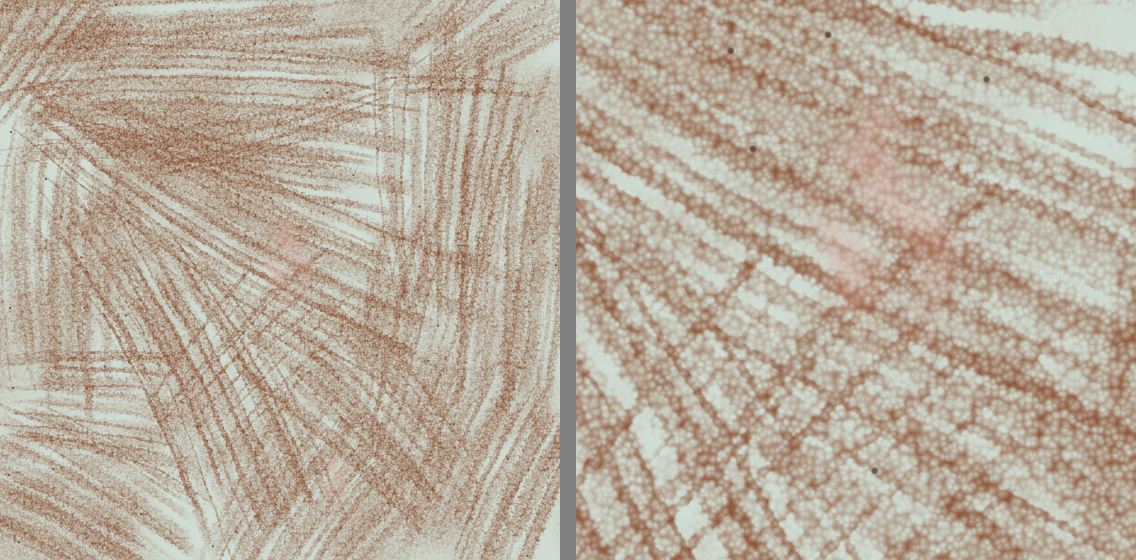
Left, the full canvas; right, a detail of the centre.
Reproduce this texture procedurally as a three.js fragment shader.

```glsl
// Brown crayon scribbles on pale paper: overlapping patches of hatching,
// each a film of broad faint strokes under thin dark ones, rubbed onto
// a cellular paper tooth, with a few pink smears and dark crumbs.
varying vec2 vUv;

const vec3 PAPER = vec3(0.815, 0.865, 0.83);
const vec3 CRAYON = vec3(0.60, 0.42, 0.315);
const vec3 PINK = vec3(0.86, 0.66, 0.62);
const vec3 CRUMB = vec3(0.30, 0.20, 0.16);
const float BROAD_SPACING = 0.024;
const float BROAD_THICKNESS = 0.42;
const float LINE_SPACING = 0.021;
const float LINE_THICKNESS = 0.17;
const float FILM_STRENGTH = 0.36;
const float LINE_STRENGTH = 0.50;
const float GRAIN_CONTRAST = 2.6;
const float TOOTH_SCALE = 230.0;

vec2 page;         // canvas position bent by the wobble of the hand
float grain;       // paper tooth, centred on zero
float bare = 1.0;  // share of paper still uncovered

vec4 hash4(vec2 p) {
  vec4 h = fract(p.xyxy * vec4(0.1031, 0.1030, 0.0973, 0.1099));
  h += dot(h, h.wzxy + 33.33);
  return fract((h.xxyz + h.yzzw) * h.zywx);
}

// Distance to the nearest scattered point
float cellular(vec2 p) {
  vec2 cell = floor(p), f = p - cell;
  float nearest = 2.0;
  for (int y = -1; y <= 1; y++)
    for (int x = -1; x <= 1; x++) {
      vec2 o = vec2(float(x), float(y));
      vec2 d = o + hash4(cell + o).xy - f;
      nearest = min(nearest, dot(d, d));
    }
  return sqrt(nearest);
}

// Slow cloud of layered sines, from 0 to 1
float cloud(vec2 p) {
  float s = sin(p.x * 9.0 + 2.0 * sin(p.y * 7.0)) + sin(p.y * 13.0 + 2.0 * sin(p.x * 11.0 + 1.0));
  return 0.5 + 0.18 * s + 0.14 * sin(p.x * 31.0 - p.y * 23.0 + 3.0 * sin(p.y * 17.0));
}

// Paper left bare by one set of roughly parallel strokes along x
float strokes(vec2 q, vec2 size, float spacing, float thickness, float load, float seed) {
  float row = q.y / spacing, lane = floor(row), left = 1.0;
  for (int i = -2; i <= 2; i++) {
    float id = lane + float(i);
    vec4 r = hash4(vec2(id + 50.0, seed));
    float middle = id + 0.5 + 0.6 * (r.x - 0.5) + 1.1 * (r.y - 0.5) * q.x / size.x;
    float away = abs(row - middle) / (thickness * (0.5 + r.z));
    float body = 1.0 - smoothstep(0.5, 1.25, away - grain * 0.9);
    float shift = size.x * 0.35 * (fract(r.w * 7.3) - 0.5);
    float reach = size.x * (0.62 + 0.45 * r.w);
    float ends = smoothstep(0.0, 0.04, reach - abs(q.x - shift));
    float inside = step(abs(id + 0.5) * spacing, size.y);
    float pressure = (0.5 + 0.75 * fract(r.z * 9.1)) * (0.87 + 0.13 * sin(q.x * 43.0 + r.x * 30.0));
    left *= 1.0 - min(0.9, load * body * ends * inside * pressure);
  }
  return left;
}

// One patch of hatching; fan spreads its strokes towards +x
void hatch(vec2 centre, vec2 size, float angle, float fan, float film, float line) {
  vec2 d = page - centre;
  float c = cos(angle), s = sin(angle);
  vec2 q = vec2(c * d.x + s * d.y, c * d.y - s * d.x);
  if (abs(q.x) > 1.3 * size.x) return;
  float seed = floor(dot(centre, vec2(371.0, 913.0)));
  q.y += 0.6 * (hash4(vec2(seed, 5.0)).x - 0.5) * q.x * q.x;
  q.y /= 1.0 + fan * q.x / size.x;
  if (abs(q.y) > size.y + 0.06) return;
  bare *= strokes(q, size, BROAD_SPACING, BROAD_THICKNESS, film * FILM_STRENGTH, seed);
  bare *= strokes(q, size, LINE_SPACING, LINE_THICKNESS, line * LINE_STRENGTH, seed + 17.0);
}

// Soft upright smear
float smear(vec2 centre, vec2 size) {
  vec2 d = (page - centre) / size;
  float streak = 0.55 + 0.45 * sin(d.x * 5.0 + d.y * 2.0 + 1.5 * sin(d.y * 4.0));
  return streak * (1.0 - smoothstep(0.6, 1.1, length(d)));
}

void main() {
  page = vUv + 0.005 * sin(vUv.yx * vec2(11.0, 9.0) + vec2(1.0, 4.0)) + 0.0012 * sin(vUv.yx * vec2(57.0, 49.0));
  grain = 0.6 * cellular(vUv * TOOTH_SCALE) + 0.4 * cellular(vUv * TOOTH_SCALE * 0.47 + 40.0) - 0.47;

  // Rubbed base tone
  bare = 1.0 - 0.32 * smoothstep(0.25, 0.85, cloud(vUv));

  // Upper sweep and its crossings
  hatch(vec2(0.37, 0.83), vec2(0.38, 0.13), -0.03, 0.10, 1.0, 1.0);
  hatch(vec2(0.45, 0.76), vec2(0.27, 0.05), 0.24, -0.35, 0.6, 1.1);
  hatch(vec2(0.36, 0.73), vec2(0.32, 0.04), -0.22, 0.35, 0.6, 1.1);
  hatch(vec2(0.38, 0.97), vec2(0.33, 0.06), 0.08, 0.0, 1.3, 0.7);
  hatch(vec2(0.06, 0.91), vec2(0.16, 0.11), 0.95, 0.2, 1.1, 1.0);
  hatch(vec2(0.84, 0.95), vec2(0.17, 0.09), 0.65, 0.3, 0.9, 0.8);
  // Long diagonal and left uprights
  hatch(vec2(0.44, 0.57), vec2(0.42, 0.13), -0.52, 0.25, 1.1, 1.0);
  hatch(vec2(0.08, 0.53), vec2(0.25, 0.11), 1.56, 0.1, 1.0, 0.5);
  hatch(vec2(0.23, 0.49), vec2(0.21, 0.09), -1.05, -0.2, 0.8, 0.9);
  // Right uprights, narrowing downwards
  hatch(vec2(0.80, 0.68), vec2(0.26, 0.12), 1.50, 0.40, 1.0, 1.1);
  hatch(vec2(0.92, 0.50), vec2(0.30, 0.10), 1.45, 0.1, 1.0, 0.7);
  hatch(vec2(0.73, 0.39), vec2(0.27, 0.09), 1.33, 0.2, 0.9, 0.7);
  hatch(vec2(0.82, 0.84), vec2(0.15, 0.025), -0.01, 0.0, 0.5, 1.4);
  // Lower crosshatch
  hatch(vec2(0.38, 0.30), vec2(0.31, 0.13), -1.10, 0.1, 1.0, 1.2);
  hatch(vec2(0.44, 0.37), vec2(0.24, 0.11), 0.80, 0.2, 0.3, 1.0);
  hatch(vec2(0.67, 0.26), vec2(0.25, 0.10), -0.82, -0.2, 0.9, 1.0);
  hatch(vec2(0.17, 0.28), vec2(0.17, 0.10), -0.06, 0.2, 1.0, 1.0);
  hatch(vec2(0.15, 0.10), vec2(0.24, 0.13), -0.50, 0.0, 1.2, 0.7);
  hatch(vec2(0.55, 0.09), vec2(0.21, 0.14), 0.95, 0.2, 1.1, 0.7);
  hatch(vec2(0.87, 0.17), vec2(0.20, 0.14), 1.20, 0.1, 1.3, 0.8);

  // Wax catches on the tooth, most visibly where it is thin
  float wax = 1.0 - bare;
  wax += GRAIN_CONTRAST * grain * wax * (1.0 - 0.6 * wax);
  vec3 colour = mix(PAPER, CRAYON, clamp(wax, 0.0, 1.15));
  float pink = max(smear(vec2(0.52, 0.54), vec2(0.05, 0.08)), smear(vec2(0.60, 0.145), vec2(0.022, 0.05)));
  colour = mix(colour, PINK, 0.38 * pink);

  // Sparse crumbs of wax
  vec2 crumbCell = vUv * 15.0;
  vec4 r = hash4(floor(crumbCell) + 7.0);
  float crumb = 1.0 - smoothstep(0.015, 0.04, length(fract(crumbCell) - 0.1 - 0.8 * r.xy));
  colour = mix(colour, CRUMB, 0.75 * crumb * step(0.8, r.z));
  gl_FragColor = vec4(colour, 1.0);
}
```
